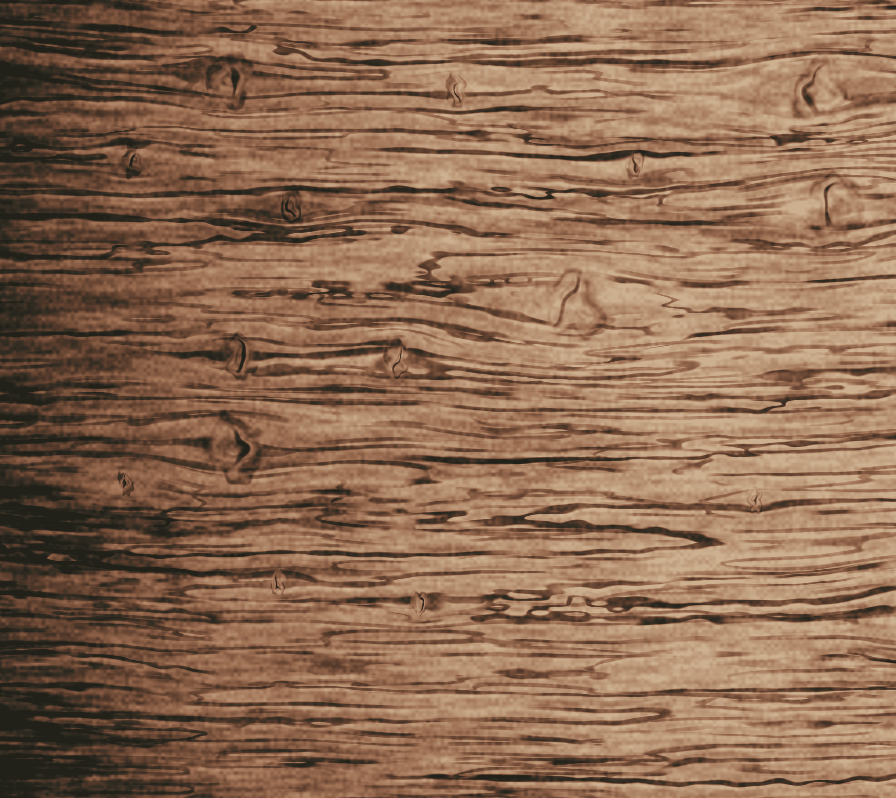
A Shadertoy shader for this texture:

```glsl
const vec3 PALETTE[7] = vec3[7](
    vec3(0.13, 0.13, 0.10), vec3(0.21, 0.18, 0.14), vec3(0.34, 0.23, 0.17),
    vec3(0.49, 0.33, 0.24), vec3(0.62, 0.44, 0.33), vec3(0.71, 0.56, 0.44),
    vec3(0.80, 0.69, 0.56));
const float STOPS[7] = float[7](-0.10, 0.08, 0.21, 0.37, 0.54, 0.73, 0.96);

const vec2 KNOT_CELL = vec2(0.22, 0.17);
const float KNOT_CHANCE = 0.55;
const float KNOT_SMALL = 0.014;
const float KNOT_LARGE = 0.042;
const float KNOT_BEND = 0.6;
const float LIGHT_LEFT = 0.10;
const float LIGHT_RANGE = 0.80;
const float LIGHT_FALLOFF = 2.8;
const float CRACK_DEPTH = 0.62;
const float STAIN_DEPTH = 0.30;
const float CLOUD_CONTRAST = 0.16;
const float FIBRE_CONTRAST = 0.25;
const float SPECKLE_CONTRAST = 0.2;
const float RELIEF_SHIFT = 0.0045;

float hash(vec2 p) {
    return fract(sin(dot(p, vec2(127.1, 311.7))) * 43758.5);
}

float noise(vec2 p) {
    vec2 i = floor(p), f = fract(p);
    f = f * f * (3.0 - 2.0 * f);
    return mix(mix(hash(i), hash(i + vec2(1, 0)), f.x),
               mix(hash(i + vec2(0, 1)), hash(i + vec2(1, 1)), f.x), f.y);
}

float fbm(vec2 p) {
    float sum = 0.0, weight = 0.53;
    for (int i = 0; i < 4; i++) {
        sum += weight * noise(p);
        p = p * 2.1 + 17.3;
        weight *= 0.5;
    }
    return sum;
}

// Contours of stretched noise with even thickness, frayed and broken
float strokes(vec2 p, vec2 scale, float thickness) {
    const float STEP = 0.001;
    float level = noise(p * scale);
    float slope = abs(noise((p + vec2(0.0, STEP)) * scale) - level) / STEP;
    level += 0.1 * (noise(p * vec2(40.0, 150.0)) - 0.5);
    float swell = 0.5 + noise(p * vec2(9.0, 30.0));
    float reach = thickness * swell * (slope + 0.12 * scale.y);
    float line = 1.0 - smoothstep(0.35 * reach, reach, abs(level - 0.5));
    float gaps = 0.65 * noise(p * scale * vec2(1.6, 0.6) + 41.0) + 0.35 * noise(p * vec2(24.0, 90.0));
    return line * smoothstep(0.36, 0.56, gaps);
}

float cracks(vec2 p) {
    float coarse = strokes(p, vec2(1.7, 34.0), 0.0040);
    float medium = strokes(p + 9.0, vec2(3.2, 58.0), 0.0032);
    float fine = strokes(p + 23.0, vec2(6.0, 88.0), 0.0028);
    return max(coarse, max(0.75 * medium, 0.5 * fine));
}

// Returns tone change and coverage of knots, and bends the grain around them
vec2 knots(vec2 p, inout vec2 grain) {
    vec2 result = vec2(0.0);
    vec2 home = floor(p / KNOT_CELL);
    for (int j = -1; j <= 1; j++)
    for (int i = -1; i <= 1; i++) {
        vec2 cell = home + vec2(i, j);
        if (hash(cell + 3.7) > KNOT_CHANCE) continue;
        vec2 jitter = vec2(hash(cell + 11.0), hash(cell + 23.0));
        vec2 d = p - (cell + 0.2 + 0.6 * jitter) * KNOT_CELL;
        float size = pow(hash(cell + 31.0), 3.0);
        float radius = mix(KNOT_SMALL, KNOT_LARGE, size);

        vec2 reach = d / (radius * vec2(2.4, 1.4));
        grain.y -= d.y * KNOT_BEND * exp(-dot(reach, reach));

        vec2 q = d / (radius * vec2(mix(0.6, 0.95, size), 1.0));
        q += 0.7 * (vec2(noise(q * 1.8 + cell * 7.0), noise(q * 1.8 + cell * 5.0 + 30.0)) - 0.5);
        float e = length(q);
        float body = 1.0 - smoothstep(0.6, 1.3, e);
        float arc = smoothstep(0.35, 0.65, noise(q * 1.5 + cell * 13.0));
        float rim = arc * (1.0 - smoothstep(0.04, 0.24, abs(e - 0.95)));
        float rings = body * sin(e * 13.0 + 3.0 * noise(q * 3.0));
        float split = abs(q.x - 0.3 * sin(q.y * 2.5 + 6.0 * jitter.x));
        split = (1.0 - smoothstep(0.04, 0.2, split)) * (1.0 - smoothstep(0.4, 0.8, abs(q.y)));
        result.x += 0.08 * rings - 0.05 * body - 0.32 * rim - 0.5 * split;
        result.y = max(result.y, body);
    }
    return result;
}

vec3 woodColour(float tone) {
    vec3 colour = PALETTE[0];
    for (int i = 1; i < 7; i++)
        colour = mix(colour, PALETTE[i], clamp((tone - STOPS[i - 1]) / (STOPS[i] - STOPS[i - 1]), 0.0, 1.0));
    return colour;
}

void mainImage(out vec4 fragColor, in vec2 fragCoord) {
    vec2 uv = fragCoord / iResolution.xy;
    vec2 p = fragCoord / iResolution.y;

    // Grain flow
    vec2 grain = p;
    grain.y += 0.028 * (noise(p * vec2(2.4, 3.0)) - 0.5);
    grain.y += 0.008 * (noise(p * vec2(8.0, 11.0)) - 0.5);
    vec2 knot = knots(p, grain);

    // Light from the right, dim along the bottom
    float tone = LIGHT_LEFT + LIGHT_RANGE * (1.0 - exp(-LIGHT_FALLOFF * uv.x));
    tone -= 0.08 * (1.0 - smoothstep(0.0, 0.28, uv.y));
    tone += CLOUD_CONTRAST * (fbm(grain * vec2(2.2, 12.0) + 5.0) - 0.5);

    // Fibres and speckle
    tone += FIBRE_CONTRAST * (noise(grain * vec2(7.0, 95.0)) - 0.5);
    tone += FIBRE_CONTRAST * (noise(grain * vec2(34.0, 190.0)) - 0.5);
    tone += SPECKLE_CONTRAST * (noise(p * 220.0) - 0.5);

    // Dark stains torn along the fibres
    float stain = smoothstep(0.54, 0.72, fbm(grain * vec2(2.8, 19.0) + 60.0));
    float torn = 0.6 * noise(grain * vec2(12.0, 140.0) + 8.0) + 0.4 * noise(grain * vec2(60.0, 210.0));
    stain *= smoothstep(0.36, 0.6, torn);
    tone -= STAIN_DEPTH * stain * mix(1.1, 0.7, uv.x);

    // Cracks with a lit lower lip
    float crack = cracks(grain);
    float lip = max(cracks(grain + vec2(0.0, RELIEF_SHIFT)) - crack, 0.0);
    float bare = 1.0 - 0.85 * knot.y;
    float depth = CRACK_DEPTH * mix(0.55, 1.0, smoothstep(0.0, 0.6, uv.x));
    tone += bare * (0.1 * lip - depth * crack) + knot.x;

    fragColor = vec4(woodColour(tone), 1.0);
}
```
